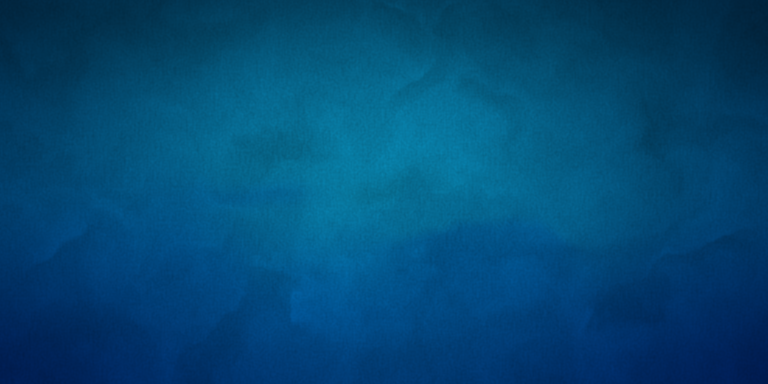
Give the GLSL for this texture, as a Shadertoy shader.

```glsl
// Creased, dyed paper: a teal glow above a deep blue wash, with dark corners.
#define GLOW_CENTER vec2(0.48, 0.58)
#define GLOW_WIDTH 0.38
#define GLOW_RISE 0.43
#define GLOW_FALL 0.70
#define TEAL vec3(0.028, 0.470, 0.618)
#define BLUE vec3(0.004, 0.365, 0.605)
#define EDGE_TOP vec3(0.000, 0.115, 0.210)
#define EDGE_MID vec3(0.000, 0.195, 0.365)
#define EDGE_LOW vec3(0.000, 0.085, 0.290)
#define MOTTLE 0.30
#define CREASE 0.10
#define GRAIN 0.10

const int CREASES = 11;

vec2 hashGradient(vec2 cell) {
    vec3 q = fract(cell.xyx * vec3(0.1031, 0.1030, 0.0973));
    q += dot(q, q.yzx + 33.33);
    return fract((q.xx + q.yz) * q.zy) * 2.0 - 1.0;
}

float gradientNoise(vec2 p) {
    vec2 i = floor(p), f = fract(p);
    vec2 s = f * f * f * (f * (f * 6.0 - 15.0) + 10.0);
    vec2 e = vec2(0.0, 1.0);
    float low = mix(dot(hashGradient(i), f),
                    dot(hashGradient(i + e.yx), f - e.yx), s.x);
    float high = mix(dot(hashGradient(i + e.xy), f - e.xy),
                     dot(hashGradient(i + e.yy), f - e.yy), s.x);
    return mix(low, high, s.y);
}

float fbm(vec2 p) {
    float sum = 0.0, amp = 0.5;
    for (int i = 0; i < 5; i++) {
        sum += amp * gradientNoise(p);
        p = mat2(1.6, 1.2, -1.2, 1.6) * p + 7.3;
        amp *= 0.5;
    }
    return sum;
}

float blob(vec2 p, vec2 center, vec2 radius) {
    vec2 d = (p - center) / radius;
    return exp(-dot(d, d));
}

// Light on one side of a fold and shade on the other
float fold(vec2 p, vec4 ends) {
    vec2 along = ends.zw - ends.xy, rel = p - ends.xy;
    float len = length(along);
    float t = dot(rel, along) / (len * len);
    float side = (along.x * rel.y - along.y * rel.x) / len;
    float fade = smoothstep(-0.2, 0.3, t) * smoothstep(1.2, 0.7, t);
    float lit = smoothstep(-0.009, 0.009, side);
    return fade * (lit * exp(-abs(side) * 32.0) - 0.8 * (1.0 - lit) * exp(-abs(side) * 24.0));
}

float creases(vec2 p) {
    vec4 ends[CREASES] = vec4[CREASES](
        vec4(0.98, 1.00, 1.12, 0.905), vec4(1.12, 0.90, 1.19, 1.00),
        vec4(1.00, 0.71, 1.12, 0.85), vec4(0.46, 0.05, 0.68, 0.30),
        vec4(0.67, 0.31, 0.78, 0.26), vec4(0.78, 0.27, 0.78, 0.13),
        vec4(1.52, 0.13, 1.61, 0.25), vec4(1.60, 0.25, 2.00, 0.44),
        vec4(1.68, 0.76, 1.73, 0.57), vec4(1.22, 0.80, 1.38, 0.71),
        vec4(0.05, 0.30, 0.23, 0.39));
    float sum = 0.0;
    for (int i = 0; i < CREASES; i++) sum += fold(p, ends[i]);
    return sum;
}

// Height of the border between teal and blue
float washLine(float x) {
    return 0.36 + 0.13 * smoothstep(0.36, 0.22, x)
         + 0.065 * smoothstep(0.48, 0.62, x)
         - 0.08 * smoothstep(0.70, 0.77, x)
         + 0.10 * smoothstep(0.78, 0.95, x);
}

void mainImage(out vec4 fragColor, in vec2 fragCoord) {
    vec2 uv = fragCoord / iResolution.xy;
    vec2 p = vec2(uv.x * 2.0, uv.y);
    vec2 warp = vec2(fbm(p * 6.0 + 3.0), fbm(p * 6.0 + 19.0));
    float cloud = fbm(p * 4.0 + warp * 1.5);
    float wrinkle = 0.12 - abs(fbm(p * vec2(3.2, 4.0) + warp * 0.8 + 41.0));

    // Teal and blue dye, with a crisper border right of the middle
    float above = uv.y - washLine(uv.x) + warp.y * 0.06;
    float crisp = smoothstep(0.46, 0.54, uv.x) * smoothstep(0.80, 0.72, uv.x);
    float softEdge = smoothstep(-0.20, 0.16, above);
    float hardEdge = 0.5 * smoothstep(-0.022, 0.022, above) + 0.5 * softEdge;
    float teal = mix(softEdge, hardEdge, crisp) + 0.25 * cloud;
    teal -= 0.45 * blob(uv + warp * 0.06, vec2(0.33, 0.49), vec2(0.075, 0.035));
    vec3 core = mix(BLUE, TEAL, clamp(teal, 0.0, 1.0));

    // Central glow fading to the dark border
    vec2 d = uv - GLOW_CENTER;
    d /= vec2(GLOW_WIDTH, d.y > 0.0 ? GLOW_RISE : GLOW_FALL);
    float glow = exp(-dot(d, d));
    vec3 edge = mix(EDGE_LOW, EDGE_MID, smoothstep(0.0, 0.5, uv.y));
    edge = mix(edge, EDGE_TOP, smoothstep(0.5, 1.0, uv.y));
    vec3 color = mix(edge, core, glow);

    // Folds broken up by noise, wrinkles and mottling
    float broken = clamp(0.8 + 2.0 * cloud, 0.2, 1.3);
    float shade = 1.0 + MOTTLE * cloud + CREASE * broken * creases(p + warp * 0.11);
    shade += 0.35 * wrinkle * (1.0 - 0.7 * glow);

    // Ragged stains
    vec2 ragged = p + warp * 0.16;
    shade -= 0.10 * blob(ragged, vec2(0.99, 0.51), vec2(0.08, 0.04));
    shade -= 0.09 * blob(ragged, vec2(0.73, 0.62), vec2(0.08, 0.05));
    shade -= 0.12 * blob(ragged, vec2(1.71, 0.68), vec2(0.05, 0.13));

    // Paper grain with a faint vertical weave
    float grain = gradientNoise(p * 137.0) + 0.6 * gradientNoise(p * vec2(150.0, 35.0));
    color *= shade + GRAIN * grain;
    fragColor = vec4(clamp(color, 0.0, 1.0), 1.0);
}
```
